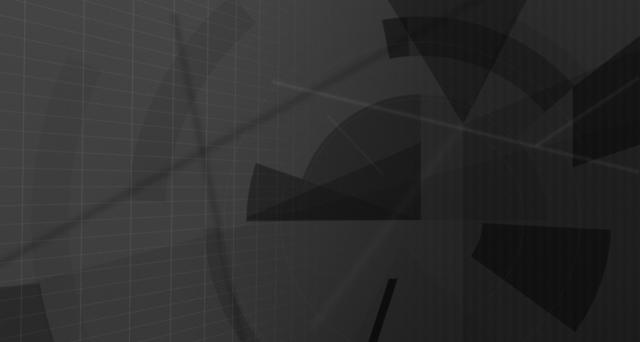
Give the GLSL for this background, as a WebGL 2 fragment shader.

```glsl
#version 300 es
precision highp float;
// Dark technical backdrop: grey gradient overlaid with translucent ring sectors,
// wedges, soft streaks, a perspective grid on the left and stripes on the right.
// Each layer multiplies or adds to one grey value; lengths are canvas heights.

uniform vec2 u_resolution;
out vec4 outColor;

const float PI = 3.14159265;
const float LEFT_GREY = 0.252;
const float RIGHT_GREY = 0.155;
const vec2 HUB = vec2(1.231, 0.357);        // centre of all rings
const vec2 APEX = vec2(1.354, 0.636);       // where the big wedges meet
const vec2 VANISH = vec2(2.18, 0.454);      // grid vanishing point
const float GRID_LIGHT = 0.045;
const float GRID_RATIO = 0.83;
const float STRIPE_STEP = 0.0291;
const float GRAIN = 0.008;

float pixel;

float hash(vec2 p) {
    p = fract(p * vec2(0.1031, 0.1130));
    p += dot(p, p.yx + 33.33);
    return fract((p.x + p.y) * p.x * 97.0);
}

float noise(vec2 p) {
    vec2 i = floor(p), f = fract(p);
    f = f * f * (3.0 - 2.0 * f);
    return mix(mix(hash(i), hash(i + vec2(1, 0)), f.x),
               mix(hash(i + vec2(0, 1)), hash(i + vec2(1, 1)), f.x), f.y);
}

// Coverage of a shape from its signed distance (negative inside)
float fill(float d) { return 1.0 - smoothstep(-pixel, pixel, d); }

// Signed distance to the line a-b, negative on its right-hand side
float side(vec2 p, vec2 a, vec2 b) {
    vec2 t = normalize(b - a);
    return dot(p - a, vec2(-t.y, t.x));
}

// Ring sector around the hub between two radii and two angles in degrees
float sector(vec2 p, float r0, float r1, float a0, float a1) {
    vec2 q = p - HUB;
    float r = length(q);
    float turn = atan(q.y, q.x) - radians(0.5 * (a0 + a1));
    turn = abs(mod(turn + PI, 2.0 * PI) - PI) - radians(0.5 * (a1 - a0));
    return fill(max(max(r0 - r, r - r1), turn * r));
}

// Soft streak along the segment a-b
float streak(vec2 p, vec2 a, vec2 b, float width) {
    vec2 ab = b - a;
    float t = clamp(dot(p - a, ab) / dot(ab, ab), 0.0, 1.0);
    float d = length(p - a - ab * t) / width;
    return exp(-d * d);
}

float hairline(float d) { return 1.0 - smoothstep(0.0, 1.3 * max(pixel, 0.0025), abs(d)); }

float shade(float v, float mask, float factor) { return v * mix(1.0, factor, mask); }

void main() {
    pixel = 1.0 / u_resolution.y;
    vec2 p = gl_FragCoord.xy * pixel;
    float r = length(p - HUB);

    // Base gradient
    float v = mix(LEFT_GREY, RIGHT_GREY, smoothstep(0.5, 1.5, p.x - 0.15 * (p.y - 0.5)));
    v += 0.028 * (p.y - 0.5) + 0.012 * (noise(p * 4.0) - 0.5);

    // Broad faint rings on the left
    v = shade(v, sector(p, 0.75, 0.86, 130.0, 176.0), 0.92);
    v = shade(v, sector(p, 1.03, 1.14, 155.0, 205.0), 0.95);
    v = shade(v, sector(p, 0.59, 0.635, 182.0, 240.0), 0.87);
    v = shade(v, fill(side(p, vec2(0.0, 0.15), vec2(0.73, 0.345))), 0.92);
    v = shade(v, fill(p.y - 0.16 - 0.1 * p.x) * fill(1.13 - r), 0.75);

    // Rings around the hub
    v = shade(v, sector(p, 0.48, 0.595, 41.0, 101.0), 0.75);
    v = shade(v, sector(p, 0.48, 0.595, 94.0, 101.0), 0.75);
    v = shade(v, sector(p, 0.37, 0.65, 41.0, 66.0), 0.91);
    v = shade(v, sector(p, 0.0, 0.367, 90.0, 161.0), 0.74);
    v = shade(v, sector(p, 0.0, 0.367, 0.0, 90.0), 0.9);
    v = shade(v, sector(p, 0.0, 0.51, 161.0, 180.5), 0.63);

    // Wedges spreading from the apex
    float beam = side(p, vec2(0.72, 0.364), APEX);
    v = shade(v, fill(max(max(beam, HUB.y - p.y), max(p.x - HUB.x, r - 0.51))), 0.78);
    v = shade(v, fill(max(beam, APEX.x - p.x)), 0.86);
    float leftEdge = side(p, APEX, vec2(1.131, 0.199));
    float rightEdge = side(p, APEX, vec2(1.738, 0.0));
    v = shade(v, fill(max(leftEdge, -rightEdge)), 0.68);
    v = shade(v, fill(max(side(p, vec2(1.165, 0.291), vec2(1.456, 0.0)), -leftEdge)), 0.95);
    float corner = max(side(p, vec2(1.675, 0.745), vec2(1.864, 0.89)),
                       -side(p, vec2(1.699, 0.519), vec2(1.864, 0.575)));
    v = shade(v, fill(max(corner, 1.675 - p.x)), 0.58);
    v = shade(v, sector(p, 0.18, 0.557, -36.0, -3.0), 0.58);
    float shard = abs(side(p, vec2(1.15, 0.185), vec2(1.09, 0.0))) - 0.012;
    v = shade(v, fill(max(shard, p.y - 0.185)), 0.35);

    // Dark and light streaks
    v = shade(v, streak(p, vec2(0.0, 0.23), vec2(1.4, 1.0), 0.014), 0.85);
    v = shade(v, streak(p, vec2(0.51, 0.95), vec2(0.71, 0.0), 0.013), 0.86);
    v += 0.045 * streak(p, vec2(0.8, 0.76), vec2(1.864, 0.498), 0.006);
    v += 0.04 * streak(p, vec2(1.57, 0.575), vec2(1.864, 0.77), 0.006);
    v += 0.018 * streak(p, vec2(0.92, 0.05), APEX, 0.014);
    v += 0.03 * streak(p, vec2(0.96, 0.66), vec2(1.12, 0.49), 0.003);

    // Perspective grid, fading to the right
    float column = log(max(1.0 - (p.x - 0.073 + 0.012 * (1.0 - p.y)) / 1.02, 0.01)) / log(GRID_RATIO);
    float row = (p.y - VANISH.y) / (VANISH.x - p.x) / 0.0256;
    float across = (fract(column + 0.5) - 0.5) * max(1.09 - p.x, 0.02) * 0.186;
    float along = (fract(row + 0.5) - 0.5) * 0.0256 * (VANISH.x - p.x);
    float gridFade = 1.0 - smoothstep(0.5, 1.05, p.x);
    v += GRID_LIGHT * gridFade * (hairline(across) + 0.6 * hairline(along));

    // Thin concentric arcs
    for (int i = 0; i < 6; i++) {
        float k = float(i);
        float facing = smoothstep(0.0, 0.9, cos(atan(p.y - HUB.y, p.x - HUB.x) - 1.9 * k));
        v += 0.014 * facing * hairline(r - 0.3 - 0.055 * k);
    }

    // Vertical stripes on the right and fine grain
    float stripe = sin(2.0 * PI * p.x / STRIPE_STEP);
    v += 0.005 * stripe * smoothstep(1.1, 1.35, p.x);
    v += GRAIN * (hash(floor(p * 274.0)) - 0.5);

    outColor = vec4(vec3(clamp(v, 0.0, 1.0)), 1.0);
}
```
